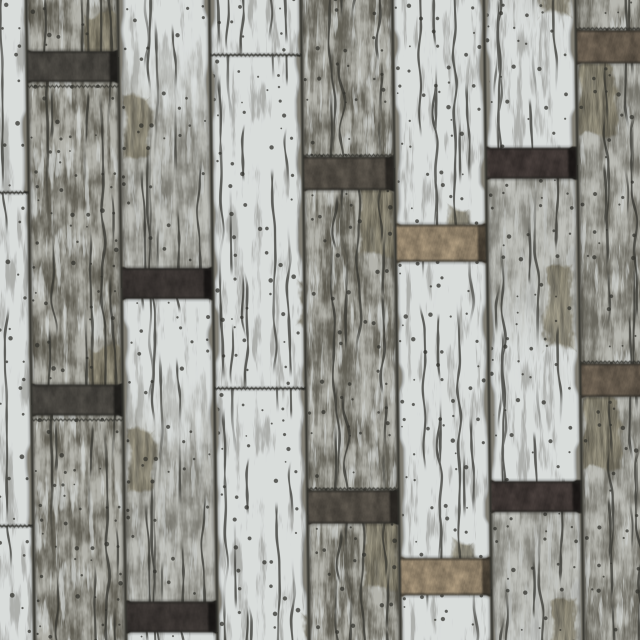
Write a Shadertoy shader that draws this texture.

```glsl
// Weathered, whitewashed vertical planks in staggered columns with short dark end blocks.

const float COLUMN_WIDTH = 0.143;
const float COLUMN_START = 0.041;
const float TILT = 0.013;          // sideways drift of the columns down the canvas
const float REPEAT_HEIGHT = 0.521;
const float JOINT_WIDTH = 0.0020;  // half width of the dark line between columns
const float SEAM_WIDTH = 0.0014;
const float SEAM_TEETH = 22.0;
const float SOFTNESS = 0.0012;
const int CRACKS = 6;

const vec3 WHITE_PAINT = vec3(0.85, 0.865, 0.86);
const vec3 WORN_PAINT = vec3(0.63, 0.635, 0.62);
const vec3 PALE_WOOD = vec3(0.70, 0.70, 0.67);
const vec3 DARK_WOOD = vec3(0.36, 0.35, 0.31);
const vec3 STAIN = vec3(0.47, 0.45, 0.38);
const vec3 BACKING = vec3(0.50, 0.49, 0.45);
const vec3 CRACK = vec3(0.20, 0.20, 0.18);

// Per column: joint position from the top, half height of block, paint at top and at bottom
const vec4 PLANK[8] = vec4[8](
    vec4(0.301, 0.000, 1.0, 1.0), vec4(0.104, 0.024, 0.0, 0.0),
    vec4(0.443, 0.024, 1.0, 0.25), vec4(0.086, 0.000, 1.0, 1.0),
    vec4(0.271, 0.026, 0.0, 0.05), vec4(0.380, 0.029, 1.0, 1.0),
    vec4(0.255, 0.024, 0.3, 1.0), vec4(0.073, 0.026, 0.2, 0.1));

// Stained patch in each column: centre and half size, as fractions of the plank
const vec4 PATCH[8] = vec4[8](
    vec4(0.5, 0.5, -1.0, -1.0), vec4(0.82, 0.92, 0.18, 0.07),
    vec4(0.20, 0.53, 0.14, 0.09), vec4(1.0, 0.74, 0.06, 0.06),
    vec4(0.80, 0.14, 0.20, 0.10), vec4(0.72, 0.92, 0.08, 0.02),
    vec4(0.78, 0.43, 0.13, 0.12), vec4(0.22, 0.16, 0.18, 0.10));

const vec3 BLOCK[8] = vec3[8](
    vec3(0.25), vec3(0.27, 0.26, 0.24), vec3(0.22, 0.20, 0.19), vec3(0.25),
    vec3(0.31, 0.29, 0.26), vec3(0.57, 0.51, 0.42), vec3(0.24, 0.21, 0.20),
    vec3(0.38, 0.34, 0.29));

// Offset of the toothed seam from the joint; 1.0 means none
const float SEAM[8] = float[8](0.0, 0.031, 1.0, 0.0, -0.028, 1.0, 1.0, -0.028);

float hash(vec2 p) {
    return fract(sin(dot(p, vec2(127.1, 311.7))) * 43758.5);
}

float noise(vec2 p) {
    vec2 i = floor(p), f = fract(p);
    f = f * f * (3.0 - 2.0 * f);
    return mix(mix(hash(i), hash(i + vec2(1, 0)), f.x),
               mix(hash(i + vec2(0, 1)), hash(i + vec2(1, 1)), f.x), f.y);
}

float fbm(vec2 p) {
    float sum = 0.0, amp = 0.53;
    for (int i = 0; i < 4; i++) {
        sum += amp * noise(p);
        p = p * 2.03 + 17.0;
        amp *= 0.5;
    }
    return sum;
}

// Long broken cracks running along the plank
float cracks(vec2 p, float seed, float soft) {
    float ink = 0.0;
    for (int i = 0; i < CRACKS; i++) {
        float id = seed * 13.0 + float(i) * 3.7;
        float x = COLUMN_WIDTH * (0.08 + 0.84 * hash(vec2(id, 2.0)));
        x += 0.010 * (noise(vec2(p.y * 22.0, id)) - 0.5);
        float width = 0.0012 * noise(vec2(p.y * 60.0, id + 5.0));
        float present = smoothstep(0.40, 0.65, noise(vec2(p.y * 13.0, id + 9.0)));
        ink = max(ink, present * (1.0 - smoothstep(width, width + soft, abs(p.x - x))));
    }
    return ink;
}

// Scattered nail holes and specks
float specks(vec2 p, float soft) {
    vec2 cell = floor(p / 0.02);
    vec2 centre = 0.2 + 0.6 * vec2(hash(cell + 3.1), hash(cell + 8.7));
    float radius = 0.0025 * hash(cell + 5.3);
    float dist = length(p - (cell + centre) * 0.02);
    return step(0.72, hash(cell)) * (1.0 - smoothstep(radius, radius + soft, dist));
}

void mainImage(out vec4 fragColor, in vec2 fragCoord) {
    vec2 uv = fragCoord / iResolution.y;
    float soft = SOFTNESS + 0.7 / iResolution.y;
    float down = 1.0 - uv.y;

    // Column and plank coordinates
    float across = (uv.x - COLUMN_START - TILT * down) / COLUMN_WIDTH + 1.0;
    float column = floor(across), u = fract(across);
    int id = int(mod(column, 8.0));
    vec4 plank = PLANK[id];
    float along = (down - plank.x) / REPEAT_HEIGHT;
    float v = fract(along);
    float s = (fract(along + 0.5) - 0.5) * REPEAT_HEIGHT;
    vec2 p = vec2(u * COLUMN_WIDTH, v * REPEAT_HEIGHT);
    vec2 q = p + mod(column, 8.0) * vec2(7.3, 3.1);

    // Weathered wood under worn paint
    float grain = fbm(q * vec2(110.0, 16.0));
    float blotch = fbm(q * vec2(42.0, 26.0));
    float streak = fbm(q * vec2(190.0, 24.0) + 40.0);
    vec3 wood = mix(DARK_WOOD, PALE_WOOD, smoothstep(0.25, 0.68, 0.6 * blotch + 0.4 * streak));
    wood = mix(wood, WHITE_PAINT, 0.65 * smoothstep(0.54, 0.74, grain));
    vec3 paint = mix(WHITE_PAINT, WORN_PAINT, 0.8 * smoothstep(0.52, 0.78, grain));
    float cover = mix(plank.z, plank.w, smoothstep(0.25, 0.62, v + 0.5 * (grain - 0.5)));
    vec3 color = mix(wood, paint, cover);

    // Stained patch, cracks and specks
    vec4 patchBox = PATCH[id];
    vec2 edge = (abs(vec2(u, v) - patchBox.xy) - patchBox.zw) * vec2(COLUMN_WIDTH, REPEAT_HEIGHT);
    float stain = 1.0 - smoothstep(-0.004, 0.005, max(edge.x, edge.y) + 0.03 * (blotch - 0.5));
    color = mix(color, STAIN * (0.6 + 0.8 * streak), 0.8 * stain);
    color = mix(color, CRACK, 0.75 * cracks(p, mod(column, 8.0), soft));
    color = mix(color, CRACK, 0.75 * specks(q, soft));

    // End block and backing behind the wavy plank outline
    float side = min(u, 1.0 - u) * COLUMN_WIDTH;
    vec3 block = BLOCK[id] * (0.7 + 0.6 * fbm(vec2(q.x * 90.0, s * 50.0 + column)));
    block *= 1.0 - 0.5 * smoothstep(0.88, 0.92, u);
    block = mix(block, CRACK * 0.7, 0.6 * smoothstep(plank.y - 0.006, plank.y, abs(s)));
    vec3 behind = mix(block, BACKING, smoothstep(-soft, soft, abs(s) - plank.y - 0.002));
    float inset = 0.002 + 0.006 * cover * smoothstep(0.35, 0.9, noise(vec2(p.y * 24.0, column + step(0.5, u) * 9.0)));
    float radius = 0.3 * plank.y;
    vec2 corner = radius - vec2(side - inset, abs(s) - plank.y);
    float outline = length(max(corner, 0.0)) + min(max(corner.x, corner.y), 0.0) - radius;
    color *= 1.0 - 0.22 * smoothstep(-0.006, 0.0, outline);
    color = mix(color, behind, smoothstep(-soft, soft, outline));

    // Toothed seam and dark joint between columns
    float tooth = 0.005 * (abs(fract(u * SEAM_TEETH) - 0.5) - 0.25);
    float seam = abs(s - SEAM[id] + tooth);
    color = mix(color, CRACK, 0.8 * (1.0 - smoothstep(SEAM_WIDTH - soft, SEAM_WIDTH + soft, seam)));
    float joint = 1.0 - smoothstep(JOINT_WIDTH - soft, JOINT_WIDTH + soft, side);
    color = mix(color, CRACK, 0.9 * joint);

    fragColor = vec4(color, 1.0);
}
```
